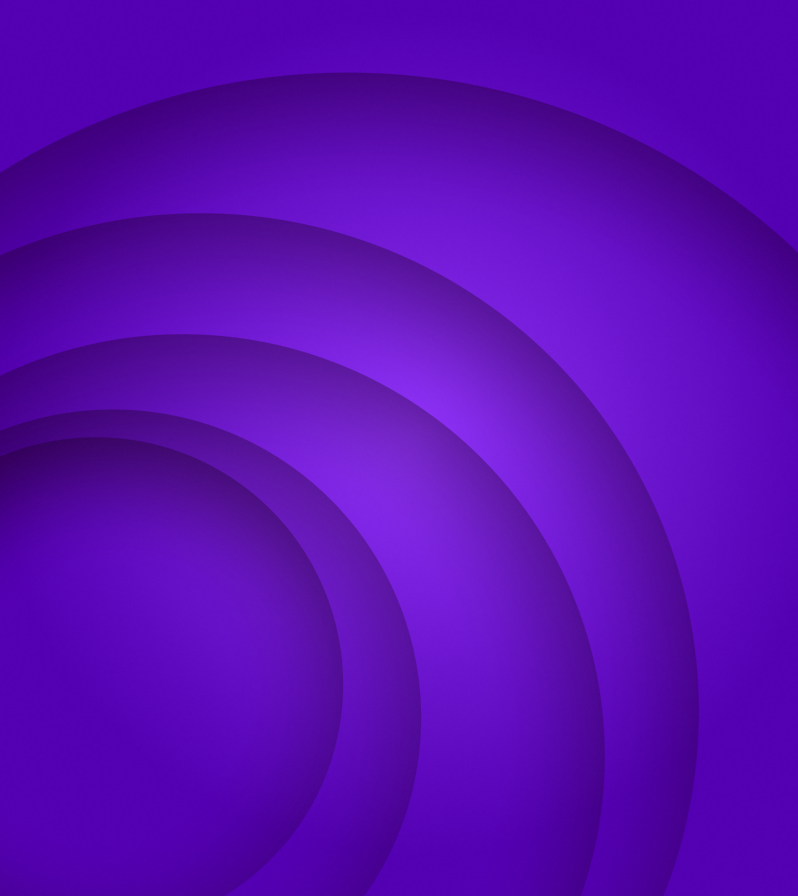
Give the GLSL for this background, as a Shadertoy shader.

```glsl
#define GLOW_CENTER vec2(0.462, 0.515)
#define GLOW_RADIUS 0.47
#define GLOW_FALLOFF 1.08
#define GLOW_COLOR vec3(0.56, 0.20, 0.97)
#define BASE_COLOR vec3(0.328, 0.0, 0.70)
#define SHADOW_COLOR vec3(0.11, 0.0, 0.12)
#define SHADOW_STRENGTH 0.58
#define SHADOW_BLUR 0.13
#define SHADOW_OFFSET vec2(0.004, -0.026)
#define GRAIN 0.006

const int DISC_COUNT = 5;

// Disc centre in xy, radius in z, from outermost to innermost
const vec3 DISCS[DISC_COUNT] = vec3[DISC_COUNT](
    vec3(0.388, 0.190, 0.729),
    vec3(0.224, 0.206, 0.556),
    vec3(0.204, 0.156, 0.471),
    vec3(0.126, 0.199, 0.344),
    vec3(0.107, 0.236, 0.276)
);

float hash(vec2 p) {
    vec3 q = fract(vec3(p.xyx) * 0.1031);
    q += dot(q, q.yzx + 33.33);
    return fract((q.x + q.y) * q.z);
}

// Positive inside the disc
float discDepth(vec2 p, vec2 center, float radius) {
    return radius - length(p - center);
}

// Soft shadow cast inward from the rim, clipped to the disc
float innerShadow(vec2 p, vec3 disc, float pixel) {
    float coverage = smoothstep(-pixel, pixel, discDepth(p, disc.xy, disc.z));
    float depth = discDepth(p, disc.xy + SHADOW_OFFSET, disc.z);
    float shade = 1.0 - smoothstep(-SHADOW_BLUR, SHADOW_BLUR, depth);
    return coverage * shade * SHADOW_STRENGTH;
}

void mainImage(out vec4 fragColor, in vec2 fragCoord) {
    vec2 p = fragCoord / iResolution.y;
    float pixel = 0.75 / iResolution.y;

    // Radial glow
    float glow = clamp(1.0 - length(p - GLOW_CENTER) / GLOW_RADIUS, 0.0, 1.0);
    vec3 color = mix(BASE_COLOR, GLOW_COLOR, pow(glow, GLOW_FALLOFF));

    // Nested discs, their shadows building up toward the smallest
    for (int i = 0; i < DISC_COUNT; i++) {
        color = mix(color, SHADOW_COLOR, innerShadow(p, DISCS[i], pixel));
    }

    // Fine grain against banding
    color += (hash(floor(p * 512.0)) - 0.5) * GRAIN;
    fragColor = vec4(clamp(color, 0.0, 1.0), 1.0);
}
```
